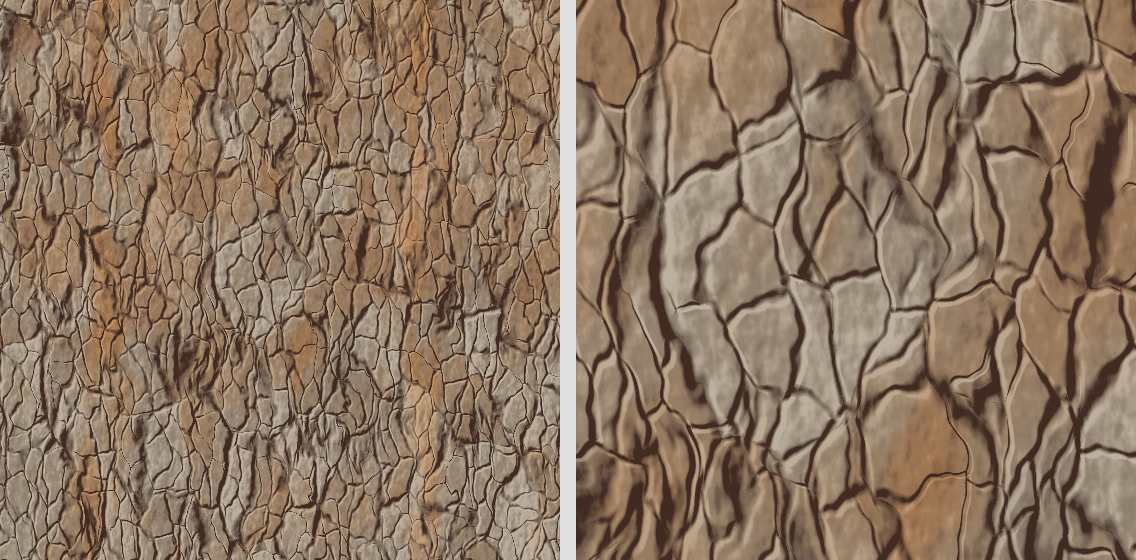
Left, the full canvas; right, a detail of the centre.
Give the GLSL for this texture, as a three.js fragment shader.

```glsl
// Weathered tree bark: ragged upright plates, dark fissures, grey flakes and ochre streaks.
varying vec2 vUv;

const vec3 FISSURE = vec3(0.25, 0.165, 0.13);
const vec3 BROWN = vec3(0.46, 0.35, 0.27);
const vec3 OCHRE = vec3(0.60, 0.47, 0.35);
const vec3 SAND = vec3(0.73, 0.61, 0.49);
const vec3 SLATE = vec3(0.43, 0.37, 0.32);
const vec3 GREY = vec3(0.57, 0.51, 0.44);
const vec3 PALE = vec3(0.74, 0.69, 0.62);
const vec3 ORANGE = vec3(0.74, 0.48, 0.26);
const vec3 RUST = vec3(0.33, 0.13, 0.08);

const vec2 BIG_PLATES = vec2(15.0, 7.0);     // plates across and up the canvas
const vec2 SMALL_PLATES = vec2(33.0, 16.0);
const vec2 GRAIN = vec2(62.0, 36.0);
const float RAGGED = 0.045;                  // how far plate edges wander
const float STREAK_PERIOD = 0.565;           // spacing of the colour columns
const float ORANGE_COLUMN = 0.19;
const float GREY_COLUMN = 0.53;
const float FLAKY_TOP = 0.44;                // loose flakes lie below this height
const vec2 TO_LIGHT = vec2(-0.75, 0.66);
const float RELIEF = 1.15;
const float BRIGHTNESS = 0.66;

vec2 hash2(vec2 p) {
  vec3 q = fract(p.xyx * vec3(0.1031, 0.1030, 0.0973));
  q += dot(q, q.yzx + 33.33);
  return fract((q.xx + q.yz) * q.zy);
}

float cornerSlope(vec2 cell, vec2 corner, vec2 f) {
  return dot(hash2(cell + corner) * 2.0 - 1.0, f - corner);
}

float gradNoise(vec2 p) {
  vec2 i = floor(p), f = p - i;
  vec2 u = f * f * f * (f * (f * 6.0 - 15.0) + 10.0);
  float low = mix(cornerSlope(i, vec2(0, 0), f), cornerSlope(i, vec2(1, 0), f), u.x);
  float high = mix(cornerSlope(i, vec2(0, 1), f), cornerSlope(i, vec2(1, 1), f), u.x);
  return mix(low, high, u.y);
}

float fbm(vec2 p) {
  float sum = 0.0, amp = 0.6;
  for (int i = 0; i < 4; i++) {
    sum += amp * gradNoise(p);
    p = p * 2.03 + vec2(19.7, 7.3);
    amp *= 0.5;
  }
  return sum;
}

// Cellular plates: x = distance to the rim (upright rims count as wider), yz = plate id
vec3 plates(vec2 p) {
  vec2 base = floor(p), nearest = vec2(9.0), second = vec2(9.0), id = vec2(0.0);
  for (int y = -1; y <= 1; y++) {
    for (int x = -1; x <= 1; x++) {
      vec2 cell = base + vec2(x, y);
      vec2 r = cell + hash2(cell) - p;
      if (dot(r, r) < dot(nearest, nearest)) {
        second = nearest;
        nearest = r;
        id = hash2(cell + 41.0);
      } else if (dot(r, r) < dot(second, second)) {
        second = r;
      }
    }
  }
  float upright = abs(normalize(second - nearest + 0.0001).x);
  return vec3((length(second) - length(nearest)) / (0.4 + 0.6 * upright), id);
}

// Soft vertical band that repeats across the canvas
float column(float x, float centre, float halfWidth) {
  float d = abs(fract((x - centre) / STREAK_PERIOD + 0.5) - 0.5) * STREAK_PERIOD;
  return 1.0 - smoothstep(0.2 * halfWidth, halfWidth, d);
}

float flakiness(vec2 p) {
  float edge = FLAKY_TOP + 0.2 * gradNoise(p * vec2(9.0, 4.0));
  float lower = 1.0 - smoothstep(edge - 0.05, edge + 0.05, p.y);
  return max(lower, 0.7 * column(p.x, GREY_COLUMN, 0.11));
}

// x = height, y = fissure depth, z = plate tint
vec3 bark(vec2 p) {
  vec2 w = p * vec2(14.0, 9.0);
  vec2 q = p + RAGGED * vec2(fbm(w), fbm(w + 31.0));
  vec3 big = plates(q * BIG_PLATES);
  vec3 small = plates(q * SMALL_PLATES + 7.0);
  float flaky = flakiness(p);
  float open = smoothstep(-0.3, 0.4, gradNoise(p * vec2(17.0, 8.0) + 5.0));
  float bigGap = 1.0 - smoothstep(0.0, mix(0.05, 0.27, open), big.x);
  float smallGap = 1.0 - smoothstep(0.0, mix(0.05, 0.26, 1.0 - open), small.x);
  float furrow = 1.0 - smoothstep(0.0, 0.09, abs(fbm(q * vec2(19.0, 4.5) + 3.0)));
  furrow *= smoothstep(0.0, 0.3, gradNoise(p * vec2(13.0, 7.0) + 60.0));
  float crack = max(max(bigGap * (0.3 + 0.7 * open), 0.6 * smallGap), 0.8 * furrow);
  float level = big.y * mix(0.2, 0.5, flaky) + small.y * 0.2;
  float height = (level + 0.3) * (1.0 - crack) + 0.45 * fbm(p * GRAIN);
  return vec3(height, crack, mix(small.z, big.z, 0.4 + 0.4 * flaky));
}

vec3 ramp(vec3 shade, vec3 middle, vec3 bright, float t) {
  vec3 c = mix(FISSURE, shade, smoothstep(0.0, 0.32, t));
  c = mix(c, middle, smoothstep(0.28, 0.58, t));
  return mix(c, bright, smoothstep(0.55, 0.92, t));
}

void main() {
  vec2 p = vUv;
  vec3 here = bark(p);

  // Slanting light and short cast shadows
  float slope = here.x - bark(p + TO_LIGHT * 0.0035).x;
  float shadow = clamp(bark(p + TO_LIGHT * 0.01).x - here.x, 0.0, 0.6);
  float tone = BRIGHTNESS + RELIEF * clamp(slope, -0.35, 0.25) - 0.45 * shadow;
  tone += 0.24 * (here.z - 0.5) - 0.5 * here.y;
  tone += 0.35 * fbm(p * vec2(9.0, 5.0) + 80.0) + 0.3 * fbm(p * vec2(120.0, 85.0));

  // Cool lichen-grey plates against warm inner bark
  float orange = column(p.x + 0.03 * gradNoise(p * 8.0), ORANGE_COLUMN, 0.045);
  orange *= smoothstep(-0.35, 0.3, gradNoise(p * vec2(24.0, 6.0))) * mix(0.5, 0.9, p.y);
  orange = max(orange, 0.55 * smoothstep(0.12, 0.4, fbm(p * vec2(11.0, 4.0) + 23.0)));
  float cool = 0.33 + 0.32 * flakiness(p) + 0.55 * (here.z - 0.5);
  cool += 1.1 * fbm(p * vec2(8.0, 5.0) + 11.0) - 0.7 * orange;
  vec3 warmBark = ramp(BROWN, OCHRE, SAND, tone);
  vec3 coolBark = ramp(SLATE, GREY, PALE, tone);
  vec3 color = mix(warmBark, coolBark, smoothstep(0.1, 0.75, cool));
  color = mix(color, ORANGE * (0.45 + 0.75 * tone), 0.6 * orange * (1.0 - here.y));

  // Rare resin stains
  float stain = smoothstep(0.48, 0.62, gradNoise(p * vec2(12.0, 9.0) + 47.0));
  color = mix(color, RUST, 0.6 * stain);
  gl_FragColor = vec4(clamp(color, 0.0, 1.0), 1.0);
}
```
